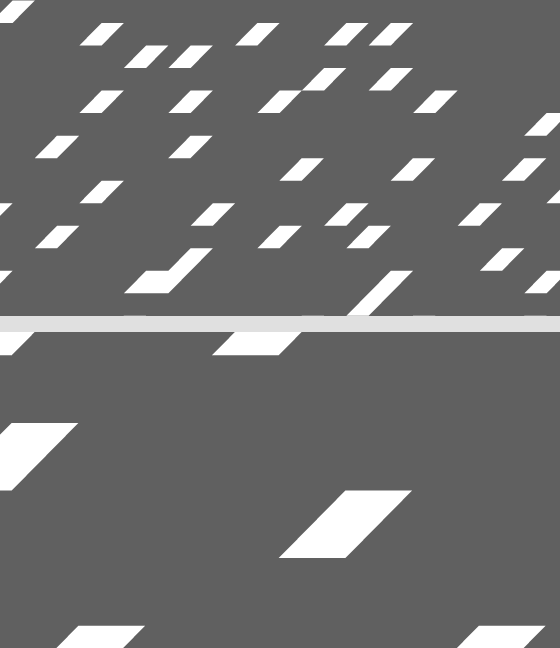
Top, the full canvas; bottom, a detail of the centre.
Reproduce this pattern procedurally as a Shadertoy shader.

```glsl
// Scattered white parallelograms on flat grey.
// Each row of a grid is sheared by one cell, and every block of cells
// lights exactly one cell chosen by a hash. Edges are supersampled.

#define CELL vec2(0.0704, 0.0713)     // cell size in canvas heights
#define ORIGIN vec2(-0.0014, -0.0005) // grid origin from the centre
#define SHEAR 1.0                     // sideways shift per row, in cells
#define BLOCK vec2(5.0, 2.0)          // cells sharing one lit cell
#define ROW_OFFSET 7.0                // aligns blocks with the lowest row
#define SEED 17u
#define SAMPLES 4                     // antialiasing samples per axis
#define GROUND vec3(0.378)
#define MARK vec3(1.0)

// Integer hash of a block index, from 0 to 1
float hash(vec2 p) {
    uvec2 q = uvec2(ivec2(p) + 512);
    uint h = q.x * 73856093u ^ q.y * 19349663u ^ SEED * 83492791u;
    h = (h ^ (h >> 16)) * 0x7feb352du;
    h = (h ^ (h >> 15)) * 0x846ca68bu;
    h ^= h >> 16;
    return float(h >> 8) / 16777216.0;
}

// 1 inside a lit cell, 0 elsewhere
float litCell(vec2 p) {
    vec2 grid = (p - ORIGIN) / CELL;
    grid.x -= SHEAR * fract(grid.y);
    vec2 cell = floor(grid) + vec2(0.0, ROW_OFFSET);

    // Slide each band of blocks sideways by a random number of cells
    float band = floor(cell.y / BLOCK.y);
    cell.x += floor(hash(vec2(300.0, band)) * BLOCK.x);

    // Choose one cell of the block
    vec2 block = floor(cell / BLOCK);
    vec2 slot = cell - block * BLOCK;
    float chosen = floor(hash(block) * BLOCK.x * BLOCK.y);
    return abs(slot.x + slot.y * BLOCK.x - chosen) < 0.5 ? 1.0 : 0.0;
}

void mainImage(out vec4 fragColor, in vec2 fragCoord) {
    // Average a regular grid of samples inside the pixel
    float coverage = 0.0;
    for (int j = 0; j < SAMPLES; j++) {
        for (int i = 0; i < SAMPLES; i++) {
            vec2 jitter = (vec2(i, j) + 0.5) / float(SAMPLES) - 0.5;
            vec2 p = (fragCoord + jitter - 0.5 * iResolution.xy) / iResolution.y;
            coverage += litCell(p);
        }
    }
    coverage /= float(SAMPLES * SAMPLES);
    fragColor = vec4(mix(GROUND, MARK, coverage), 1.0);
}
```
